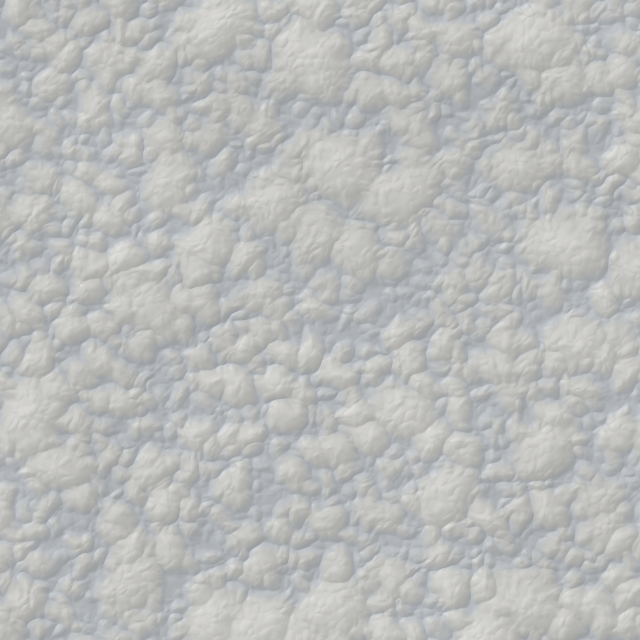
Write a Shadertoy shader that draws this texture.

```glsl
// Lumpy, clotted snow crust under soft light from the upper left.

#define BIG_CELLS 11.0
#define MID_CELLS 22.0
#define SMALL_CELLS 40.0
#define GRAIN_CELLS 75.0
#define BLEND 0.004
#define SOFTNESS 0.0015
#define MEAN_TONE 0.74
#define RELIEF 0.085
#define DEPTH_SHADE 0.09
#define LIGHT_DIR vec2(-0.66, 0.75)
#define WARM_TINT vec3(1.004, 1.002, 0.984)
#define COOL_TINT vec3(0.975, 0.998, 1.018)

float hash(vec2 p) {
    return fract(sin(dot(p, vec2(127.1, 311.7))) * 43758.55);
}

vec2 hash2(vec2 p) {
    return vec2(hash(p), hash(p + vec2(41.3, 17.9)));
}

float noise(vec2 p) {
    vec2 cell = floor(p), f = fract(p);
    f = f * f * (3.0 - 2.0 * f);
    float low = mix(hash(cell), hash(cell + vec2(1, 0)), f.x);
    float high = mix(hash(cell + vec2(0, 1)), hash(cell + vec2(1, 1)), f.x);
    return mix(low, high, f.y);
}

float smoothMax(float a, float b, float k) {
    float h = max(k - abs(a - b), 0.0) / k;
    return max(a, b) + 0.25 * h * h * k;
}

// Scattered, turned and stretched domes; share is the part of cells filled
float lumps(vec2 p, float cells, float share, float seed) {
    p *= cells;
    vec2 home = floor(p);
    float top = 0.0;
    for (int y = -1; y <= 1; y++)
    for (int x = -1; x <= 1; x++) {
        vec2 cell = home + vec2(x, y);
        vec2 kind = hash2(cell + seed + 57.0);
        if (kind.x > share) continue;
        float angle = 6.2832 * hash(cell + seed + 23.0);
        float c = cos(angle), s = sin(angle);
        vec2 d = mat2(c, s, -s, c) * (p - cell - hash2(cell + seed));
        d *= vec2(0.87, 1.2);
        float radius = mix(0.38, 0.8, kind.y);
        float dome = radius * (1.0 - dot(d, d) / (radius * radius));
        top = smoothMax(top, dome, 0.1);
    }
    return top / cells;
}

float snowHeight(vec2 p) {
    // Ragged outlines
    vec2 warp = vec2(noise(p * 30.0), noise(p * 30.0 + 71.0)) - 0.5;
    vec2 fray = vec2(noise(p * 85.0 + 13.0), noise(p * 85.0 + 37.0)) - 0.5;
    vec2 q = p + 0.014 * warp + 0.005 * fray;

    // Clods on crumbs, with patches of finer debris
    float clumping = mix(0.55, 1.15, noise(p * 5.0 + 5.0));
    float h = 0.6 * lumps(q, BIG_CELLS, 0.35, 3.0);
    h = smoothMax(h, clumping * lumps(q, MID_CELLS, 0.75, 111.0), BLEND);
    h = smoothMax(h, 0.35 * h + lumps(q, SMALL_CELLS, 0.8, 219.0), BLEND);
    h += 0.35 * lumps(q, GRAIN_CELLS, 0.8, 327.0);

    // Fine surface roughness
    return h + 0.004 * noise(p * 45.0) + 0.0014 * noise(p * 120.0);
}

void mainImage(out vec4 fragColor, in vec2 fragCoord) {
    vec2 p = fragCoord / iResolution.y;
    vec2 e = vec2(SOFTNESS, 0.0);

    // Slope from four neighbours, height from their mean
    float right = snowHeight(p + e.xy), left = snowHeight(p - e.xy);
    float above = snowHeight(p + e.yx), below = snowHeight(p - e.yx);
    vec2 slope = vec2(right - left, above - below) / (2.0 * SOFTNESS);
    float h = 0.25 * (right + left + above + below);

    // Lit and shaded flanks, dim hollows, a few bright rims
    float light = -dot(slope, LIGHT_DIR) / sqrt(1.0 + dot(slope, slope));
    float openness = smoothstep(0.0, 0.05, h);
    float tone = MEAN_TONE + RELIEF * light + DEPTH_SHADE * (openness - 0.47);
    tone += 0.03 * (noise(p * 6.0 + 9.0) - 0.5);
    tone += 0.05 * smoothstep(0.75, 0.95, light);

    // Bluish hollows, warm grey tops
    vec3 tint = mix(COOL_TINT, WARM_TINT, smoothstep(0.05, 0.45, openness));
    fragColor = vec4(clamp(tone * tint, 0.0, 1.0), 1.0);
}
```
